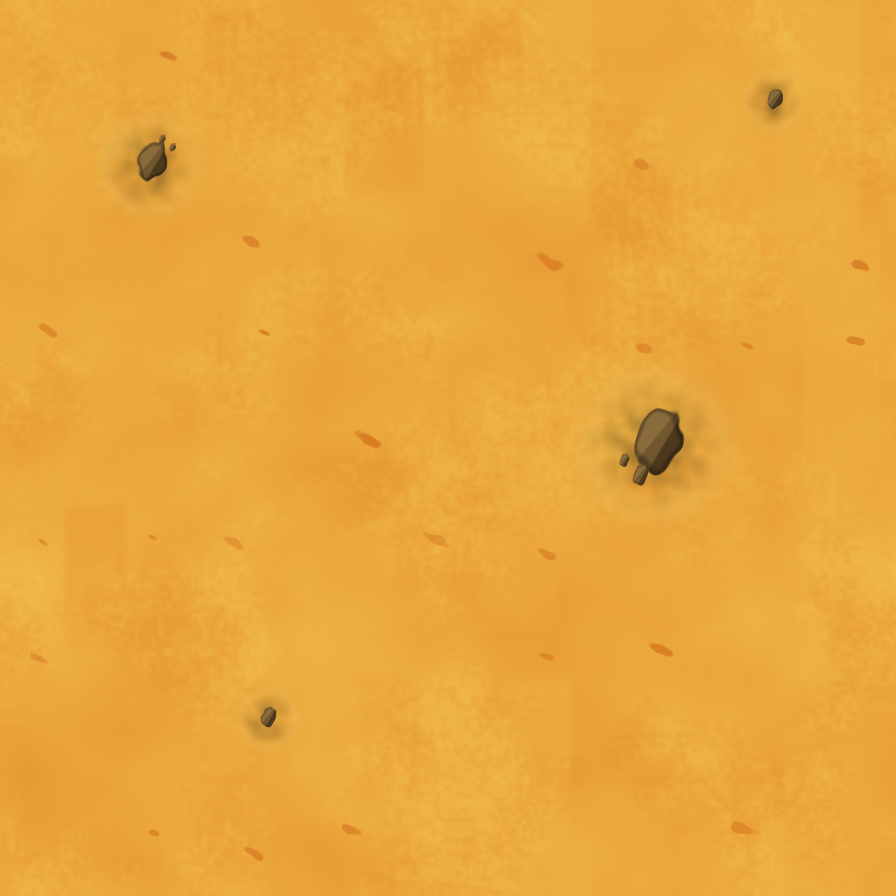
A WebGL 1 fragment shader for this texture:

```glsl
precision highp float;
// Tiling painted desert sand with ragged speckles, flat brush strokes and a few pebbles.
uniform vec2 u_resolution;

vec2 hash2(vec2 p) {
  return fract(sin(vec2(dot(p, vec2(127.1, 311.7)), dot(p, vec2(269.5, 183.3)))) * 43758.5);
}

float cornerSlope(vec2 cell, vec2 offset, float period, float seed) {
  float angle = 6.2832 * hash2(mod(cell, period) + seed).x;
  return dot(vec2(cos(angle), sin(angle)), offset);
}

// Gradient noise that wraps after a whole number of cells.
float noise(vec2 uv, float period, float seed) {
  vec2 p = uv * period;
  vec2 c = floor(p);
  vec2 f = p - c;
  vec2 w = f * f * f * (f * (f * 6.0 - 15.0) + 10.0);
  vec2 e = vec2(1.0, 0.0);
  float low = mix(cornerSlope(c, f, period, seed), cornerSlope(c + e, f - e, period, seed), w.x);
  float high = mix(cornerSlope(c + e.yx, f - e.yx, period, seed), cornerSlope(c + 1.0, f - 1.0, period, seed), w.x);
  return 1.4 * mix(low, high, w.y);
}

// Upright soft rectangles that flatten the tone beneath them.
float brushStrokes(vec2 uv, float tone) {
  vec2 grid = vec2(6.0, 4.0);
  vec2 cell = floor(uv * grid);
  for (int y = -1; y <= 1; y++) {
    for (int x = -1; x <= 1; x++) {
      vec2 c = cell + vec2(float(x), float(y));
      vec2 id = mod(c, grid);
      vec2 place = hash2(id + 31.0);
      vec2 look = hash2(id + 57.0);
      vec2 center = (c + 0.5) / grid + (place - 0.5) * vec2(0.08, 0.12);
      vec2 halfSize = vec2(0.033, 0.07) + vec2(0.02, 0.09) * look.yx;
      vec2 inside = halfSize - abs(uv - center);
      float mask = smoothstep(-0.004, 0.005, inside.x) * smoothstep(-0.006, 0.02, inside.y);
      float fade = 0.8 - 0.3 * smoothstep(-0.1, 0.1, center.y - uv.y);
      tone = mix(tone, mix(-0.8, 0.95, look.x), mask * fade * step(0.42, place.x));
    }
  }
  return tone;
}

// Small rust coloured flakes, one at most in each cell.
float flakes(vec2 uv) {
  vec2 cell = floor(uv * 9.0);
  vec2 place = hash2(cell + 83.0);
  vec2 look = hash2(cell + 97.0);
  vec2 q = uv - (cell + 0.3 + 0.4 * place) / 9.0;
  q.y += q.x * (look.x - 0.5);
  float radius = mix(0.004, 0.013, look.y);
  float d = length(q * vec2(0.8, 1.6)) / radius - 1.0 + 0.6 * noise(uv, 70.0, 5.0);
  return (1.0 - smoothstep(-0.3, 0.15, d)) * step(0.68, look.x) * (0.45 + 0.55 * place.x);
}

// One faceted stone around the origin, lit from the upper left.
vec3 drawStone(vec3 color, vec2 p, float size, float seed) {
  vec2 q = p / size;
  q.x = q.x * 1.4 - 0.25 * q.y;
  float d = length(q) - 1.0 + 0.22 * noise(q * 0.1 + 0.5, 14.0, seed);
  float light = q.y * 0.6 - q.x;
  vec3 stone = mix(vec3(0.30, 0.22, 0.11), vec3(0.44, 0.34, 0.18), smoothstep(-0.45, -0.3, light));
  stone = mix(stone, vec3(0.54, 0.42, 0.23), smoothstep(0.1, 0.25, light + 0.3 * q.y));
  stone *= 1.0 - 0.3 * smoothstep(-0.25, -0.05, d);
  float edge = 0.0015 / size;
  return mix(color, stone, 1.0 - smoothstep(-edge, edge, d));
}

vec3 pebbles(vec3 color, vec2 uv) {
  for (int i = 0; i < 4; i++) {
    float n = float(i);
    float size = i < 2 ? 0.022 + 0.014 * n : 0.011;
    vec2 p = fract(uv - vec2(0.17 + 0.565 * n, 0.82 + 0.69 * n) + 0.5) - 0.5;

    // Dusty shadow inside a paler rim of pushed sand.
    float reach = length(p + vec2(0.15, 0.2) * size) / (size + 0.006);
    float rim = exp(-8.0 * (reach - 1.75) * (reach - 1.75));
    color = mix(color, vec3(0.95, 0.73, 0.33), 0.4 * rim);
    float dust = exp(-reach * reach * 0.7) * (0.6 + 0.7 * noise(uv, 48.0, 9.0));
    color = mix(color, vec3(0.56, 0.41, 0.16), clamp(dust, 0.0, 0.7));

    color = drawStone(color, p, size, n + 3.0);
    if (i < 2) {
      for (int k = 0; k < 2; k++) {
        float angle = 0.6 + 3.1 * n + 0.55 * float(k);
        vec2 offset = size * 1.25 * vec2(cos(angle), sin(angle));
        color = drawStone(color, p - offset, size * (0.2 + 0.12 * n * float(k)), n + 13.0);
      }
    }
  }
  return color;
}

void main() {
  vec2 uv = gl_FragCoord.xy / u_resolution;

  // Broad drifts, then ragged patches cut from finer noise.
  float broad = 0.6 * noise(uv, 4.0, 1.0) + 0.4 * noise(uv, 9.0, 2.0) + 0.25 * noise(uv, 18.0, 3.0);
  float grain = 0.4 * noise(uv, 26.0, 4.0) + 0.4 * noise(uv, 64.0, 6.0) + 0.5 * noise(uv, 120.0, 7.0);
  float ragged = 0.8 * broad + grain;
  float speckle = 0.55 * smoothstep(0.02, 0.14, ragged) + 0.4 * smoothstep(0.36, 0.48, ragged)
    - 0.45 * smoothstep(0.22, 0.34, -ragged);
  float patches = smoothstep(-0.2, 0.3, noise(uv, 5.0, 8.0) + 0.3 * noise(uv, 20.0, 11.0));

  float tone = brushStrokes(uv, 0.15 + 1.2 * broad);
  tone += speckle * mix(0.12, 0.85, patches);
  tone = clamp(tone, -1.5, 1.6);

  vec3 sand = vec3(0.92, 0.65, 0.23);
  sand += max(tone, 0.0) * vec3(0.01, 0.045, 0.03) + min(tone, 0.0) * vec3(0.02, 0.05, 0.03);
  sand = mix(sand, vec3(0.83, 0.45, 0.12), 0.8 * flakes(uv));

  gl_FragColor = vec4(pebbles(sand, uv), 1.0);
}
```
